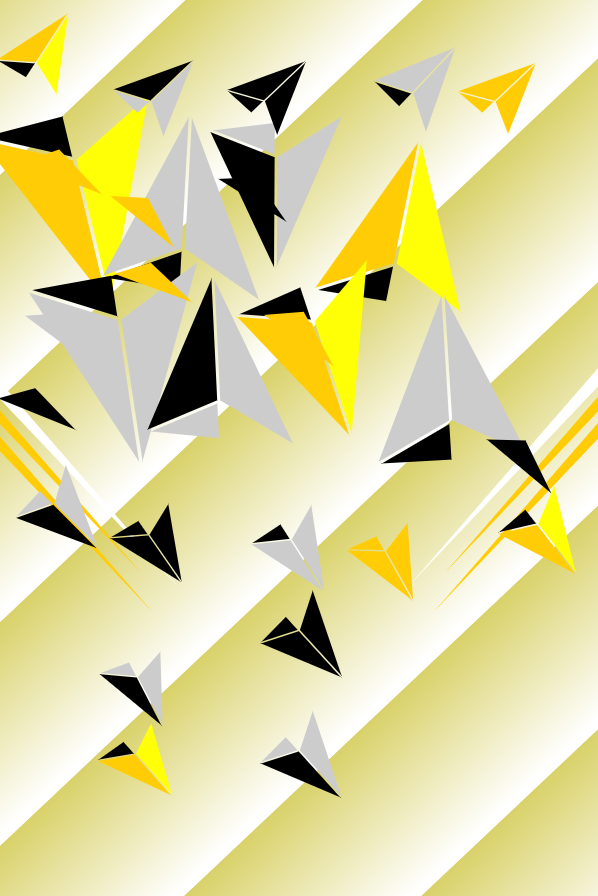
This background is drawn by a WebGL 2 fragment shader. Its source:

```glsl
#version 300 es
precision highp float;

#define CANVAS_HEIGHT 1.5
#define STRIPE_PERIOD 0.374
#define STRIPE_SLOPE 0.943
#define STRIPE_SHIFT 0.293
#define SMALL_SIZE 0.137
#define LARGE_SIZE 0.24
#define WING_SPAN 0.45
#define SEAM 0.009
#define SHARD_CHANCE 0.55

uniform vec2 u_resolution;
out vec4 fragColor;

const vec3 OLIVE = vec3(0.85, 0.82, 0.41);
const vec3 WHITE = vec3(1.0);
const vec3 ORANGE = vec3(1.0, 0.8, 0.02);
const vec3 YELLOW = vec3(1.0, 1.0, 0.02);
const vec3 GRAY = vec3(0.8);
const vec3 BLACK = vec3(0.0);

vec3 hash3(vec2 cell) {
    vec3 h = fract(cell.xyx * vec3(0.1031, 0.103, 0.0973));
    h += dot(h, h.yxz + 33.33);
    return fract((h.xxy + h.yzz) * h.zyx);
}

// Signed distance to the line a-b, positive on its right
float edge(vec2 q, vec2 a, vec2 b) {
    vec2 along = normalize(b - a);
    return dot(q - a, vec2(along.y, -along.x));
}

// Sharp-cornered triangle, either winding
float triangle(vec2 q, vec2 a, vec2 b, vec2 c) {
    float winding = sign((b.x - a.x) * (c.y - a.y) - (b.y - a.y) * (c.x - a.x));
    return max(max(winding * edge(q, a, b), winding * edge(q, b, c)), winding * edge(q, c, a));
}

void paint(inout vec3 color, vec3 ink, float dist) {
    color = mix(color, ink, clamp(0.5 - dist * u_resolution.x, 0.0, 1.0));
}

// Facets: 0 folded wing, 1 plain wing, 2 fold
vec3 facetColor(int theme, int facet) {
    if (theme == 0) return facet == 0 ? ORANGE : facet == 1 ? YELLOW : BLACK;
    if (theme == 1) return facet == 2 ? BLACK : GRAY;
    if (theme == 2) return facet == 0 ? BLACK : GRAY;
    return theme == 3 ? ORANGE : BLACK;
}

// Folded dart whose nose points along the heading
void dart(inout vec3 color, vec2 offset, float size, float heading, float tilt, int theme, bool shard) {
    if (dot(offset, offset) > size * size) return;
    vec2 forward = vec2(cos(heading), sin(heading));
    vec2 q = vec2(dot(offset, vec2(forward.y, -forward.x)), dot(offset, forward)) / size;
    q.x *= -sign(forward.y);

    vec2 nose = vec2(0.0, 0.5);
    vec2 notch = vec2(0.0, -0.27);
    vec2 foldedTip = vec2(WING_SPAN, -0.5 + tilt);
    vec2 plainTip = vec2(-WING_SPAN, -0.5 - tilt);
    float foldedWing = triangle(q, nose, foldedTip, notch) + SEAM;
    paint(color, facetColor(theme, 0), foldedWing * size);
    if (shard) return;
    float plainWing = triangle(q, nose, plainTip, notch) + SEAM;
    float fold = triangle(q, foldedTip, vec2(0.0, -0.5), notch) + SEAM;
    paint(color, facetColor(theme, 1), plainWing * size);
    paint(color, facetColor(theme, 2), fold * size);
}

// Diagonal bands fading from olive to white
vec3 stripes(vec2 p) {
    float phase = fract((CANVAS_HEIGHT - p.y + STRIPE_SLOPE * p.x - STRIPE_SHIFT) / STRIPE_PERIOD);
    float blur = 1.5 / (STRIPE_PERIOD * u_resolution.x);
    float fade = mix(1.0, min(phase * 1.04, 1.0), smoothstep(0.0, blur, phase));
    return mix(OLIVE, WHITE, fade);
}

// Mirrored tapering streaks that widen toward the sides
void streaks(inout vec3 color, vec2 p) {
    vec2 q = vec2(abs(p.x - 0.49), p.y) - vec2(0.195, 0.52);
    vec2 dir = normalize(vec2(0.69, 0.76));
    for (int i = 0; i < 3; i++) {
        float along = dot(q, dir) - 0.06 * float(i % 2);
        float across = dot(q, vec2(dir.y, -dir.x)) - 0.03 * float(i);
        float dist = max(abs(across) - 0.022 * along, -along);
        paint(color, i == 0 ? WHITE : ORANGE, dist);
    }
}

void main() {
    vec2 p = gl_FragCoord.xy / u_resolution.x;
    vec3 color = stripes(p);

    // Large darts in two staggered rows, alternately up and down
    for (int i = 0; i < 8; i++) {
        vec2 cell = vec2(i % 4, i / 4);
        vec3 h = hash3(cell + 20.0);
        vec2 center = vec2(0.11 + 0.19 * cell.x + 0.07 * cell.y, 1.14 - 0.27 * cell.y);
        center += (h.xy - 0.5) * 0.08;
        float heading = (i % 2 == 0 ? -1.4 : 1.4) + (h.z - 0.5) * 0.5;
        dart(color, p - center, LARGE_SIZE + 0.1 * h.x, heading, 0.16 * (h.y - 0.5), i % 3, false);
    }

    streaks(color, p);

    // Small darts and shards on a jittered grid, sparse toward the bottom
    for (int row = 0; row < 7; row++) {
        for (int column = 0; column < 5; column++) {
            vec3 h = hash3(vec2(column, row) + 3.0);
            bool shard = row > 0 && row < 4;
            if (shard && h.z > SHARD_CHANCE) continue;
            if (row > 4 && (column < 1 || column > 2)) continue;
            vec2 center = vec2(float(column) + 0.5, 7.0 - float(row)) * 0.2 + vec2(0.0, -0.02);
            center += (h.xy - 0.5) * 0.12;
            float heading = (row == 0 ? 0.85 : -0.95) + (h.y - 0.5) * 0.4;
            int theme = (2 * column + 3 * row) % 5;
            dart(color, p - center, SMALL_SIZE * (0.9 + 0.2 * h.x), heading, 0.12 * (h.x - 0.5), theme, shard);
        }
    }
    fragColor = vec4(color, 1.0);
}
```
